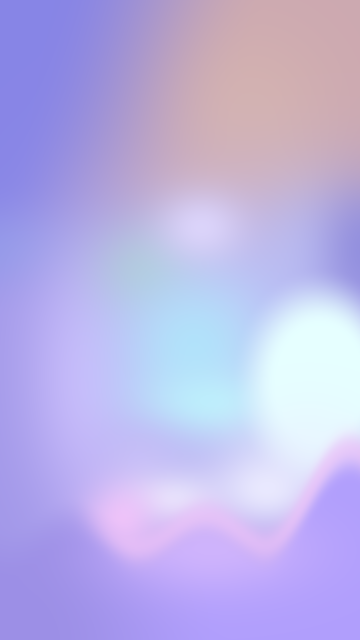
Write a Shadertoy shader that draws this background.

```glsl
// Soft pastel aurora: warm haze above, cyan and white glows, a pink-rimmed wave over violet.

// Blends a tint over a colour with an elliptical Gaussian falloff.
vec3 glow(vec3 base, vec2 offset, vec2 radius, vec3 tint, float strength) {
    vec2 d = offset / radius;
    return mix(base, tint, strength * exp(-dot(d, d)));
}

// Height of the wavy lower border of the light.
float waveHeight(float x) {
    return 0.158 + 0.024 * cos((x - 0.57) * 17.0) + 0.11 * smoothstep(0.72, 1.0, x);
}

void mainImage(out vec4 fragColor, in vec2 fragCoord) {
    vec2 uv = fragCoord / iResolution.xy;

    // Blue-violet sky with a warm haze leaning in from the top right
    vec3 sky = mix(vec3(0.63, 0.59, 0.91), vec3(0.53, 0.52, 0.90), smoothstep(0.50, 0.72, uv.y));
    float haze = smoothstep(0.15, 0.75, uv.x + 0.5 * (1.0 - uv.y)) * smoothstep(0.50, 0.74, uv.y);
    sky = mix(sky, vec3(0.80, 0.66, 0.69), haze);
    sky = glow(sky, uv - vec2(0.70, 0.83), vec2(0.22, 0.13), vec3(0.84, 0.71, 0.68), 0.7);
    sky = glow(sky, uv - vec2(0.00, 0.61), vec2(0.22, 0.06), vec3(0.56, 0.61, 0.91), 0.6);

    // Lavender body
    sky = glow(sky, uv - vec2(0.58, 0.45), vec2(0.40, 0.23), vec3(0.78, 0.75, 0.97), 1.0);
    sky = glow(sky, uv - vec2(0.24, 0.40), vec2(0.15, 0.20), vec3(0.80, 0.74, 0.99), 0.8);
    sky = glow(sky, uv - vec2(0.86, 0.61), vec2(0.16, 0.11), vec3(0.75, 0.77, 0.97), 0.7);
    sky = glow(sky, uv - vec2(1.02, 0.61), vec2(0.14, 0.11), vec3(0.56, 0.55, 0.87), 0.9);

    // Teal shade, cyan core and pale lilac spot
    sky = glow(sky, uv - vec2(0.40, 0.58), vec2(0.14, 0.07), vec3(0.69, 0.79, 0.83), 0.8);
    sky = glow(sky, uv - vec2(0.54, 0.46), vec2(0.21, 0.12), vec3(0.69, 0.89, 0.98), 0.95);
    sky = glow(sky, uv - vec2(0.59, 0.37), vec2(0.19, 0.05), vec3(0.74, 0.96, 0.99), 0.8);
    sky = glow(sky, uv - vec2(0.56, 0.645), vec2(0.12, 0.055), vec3(0.87, 0.84, 0.99), 0.9);

    // White-cyan lobe with a firm upper rim
    float lobe = length((uv - vec2(0.89, 0.405)) / vec2(0.20, 0.143));
    sky = mix(sky, vec3(0.90, 1.0, 1.0), 1.0 - smoothstep(0.60, 1.25, lobe));
    sky = glow(sky, uv - vec2(0.86, 0.30), vec2(0.18, 0.08), vec3(0.91, 0.96, 1.0), 0.8);

    // Pale crests above the wave
    sky = glow(sky, uv - vec2(0.39, 0.29), vec2(0.12, 0.05), vec3(0.78, 0.75, 0.97), 0.7);
    sky = glow(sky, uv - vec2(0.48, 0.22), vec2(0.15, 0.045), vec3(0.92, 0.91, 0.99), 0.9);
    sky = glow(sky, uv - vec2(0.74, 0.235), vec2(0.15, 0.06), vec3(0.93, 0.93, 1.0), 0.9);
    sky = glow(sky, uv - vec2(0.34, 0.19), vec2(0.10, 0.055), vec3(0.96, 0.77, 0.98), 0.85);

    // Violet ground
    vec3 ground = mix(vec3(0.61, 0.56, 0.90), vec3(0.69, 0.62, 0.99), smoothstep(0.10, 0.65, uv.x));
    ground = glow(ground, uv - vec2(0.58, 0.14), vec2(0.28, 0.07), vec3(0.82, 0.71, 0.99), 0.9);

    // Join along the wave with a pink rim
    float height = uv.y - waveHeight(uv.x);
    vec3 color = mix(ground, sky, smoothstep(-0.04, 0.045, height));
    float rim = exp(-pow((height - 0.012) / 0.027, 2.0)) * smoothstep(0.20, 0.38, uv.x);
    color = mix(color, vec3(0.95, 0.77, 0.97), 0.65 * rim);

    fragColor = vec4(color, 1.0);
}
```
